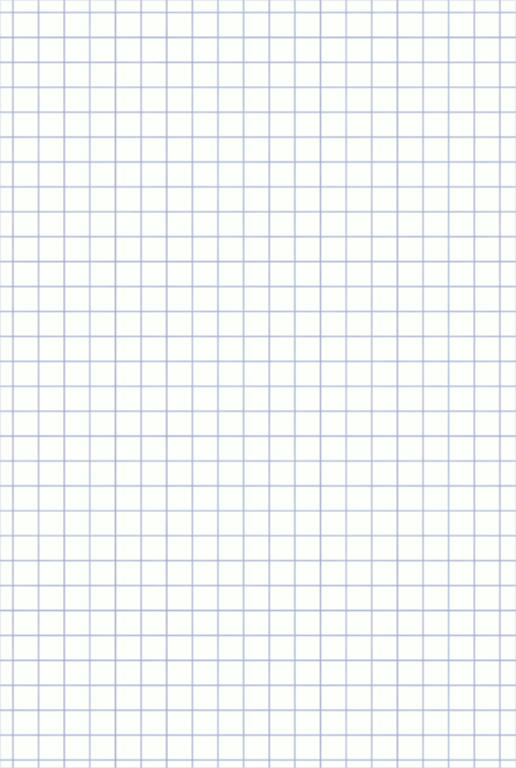
Give the GLSL for this pattern, as a Shadertoy shader.

```glsl
// Squared paper: thin blue-violet rules on warm white, 20 down and 31 across.
// Each rule is a soft distance band around a repeated axis; a hash varies the
// tint and strength of every rule, and smooth noise thins the ink along it.

#define PITCH vec2(0.04967, 0.04829)   // cell size, in canvas widths
#define FIRST_RULE vec2(0.0251, 0.0242) // first rule from the left and top
#define RULE_WIDTH 0.0029
#define SOFTNESS 0.0037
#define PAPER vec3(0.992, 1.0, 0.984)
#define INK_VIOLET vec3(0.64, 0.65, 0.80)
#define INK_BLUE vec3(0.65, 0.72, 0.84)
#define EDGE_INK vec3(0.76, 0.78, 0.84)
#define EDGE_STRENGTH 0.55
#define INK_VARIATION 0.16
#define WEAR 0.10

float hash(vec2 p) {
    vec3 q = fract(vec3(p.xyx) * 0.1031);
    q += dot(q, q.yzx + 33.33);
    return fract((q.x + q.y) * q.z);
}

// Smooth noise along one rule, with a separate sequence per seed
float inkNoise(float x, float seed) {
    float cell = floor(x);
    float t = smoothstep(0.0, 1.0, x - cell);
    return mix(hash(vec2(cell, seed)), hash(vec2(cell + 1.0, seed)), t);
}

// Coverage of a band with blurred edges, never sharper than a pixel
float band(float dist, float width) {
    float blur = max(SOFTNESS, 1.0 / iResolution.x);
    return clamp(0.5 + (0.5 * width - dist) / blur, 0.0, 1.0);
}

// Ink colour in rgb and coverage in a for one family of parallel rules
vec4 rules(float across, float along, float pitch, float first, float seed) {
    float index = round((across - first) / pitch);
    float dist = abs(across - first - index * pitch);
    float id = index + seed;
    float strength = 1.0 - INK_VARIATION * hash(vec2(id, 7.0))
                         - WEAR * inkNoise(along * 45.0, id);
    vec3 ink = mix(INK_VIOLET, INK_BLUE, hash(vec2(id, 19.0)));
    return vec4(ink, band(dist, RULE_WIDTH) * strength);
}

void mainImage(out vec4 fragColor, in vec2 fragCoord) {
    // Position from the top left, in canvas widths
    vec2 size = iResolution.xy / iResolution.x;
    vec2 p = fragCoord / iResolution.x;
    p.y = size.y - p.y;

    // Two families of rules
    vec4 vertical = rules(p.x, p.y, PITCH.x, FIRST_RULE.x, 100.0);
    vec4 horizontal = rules(p.y, p.x, PITCH.y, FIRST_RULE.y, 200.0);
    vec3 color = mix(PAPER, horizontal.rgb, horizontal.a);
    color = mix(color, min(color, vertical.rgb), vertical.a);

    // Faint trim along the sheet edge
    vec2 inset = min(p, size - p);
    float trim = band(min(inset.x, inset.y), RULE_WIDTH) * EDGE_STRENGTH;
    color = mix(color, min(color, EDGE_INK), trim);

    fragColor = vec4(color, 1.0);
}
```
